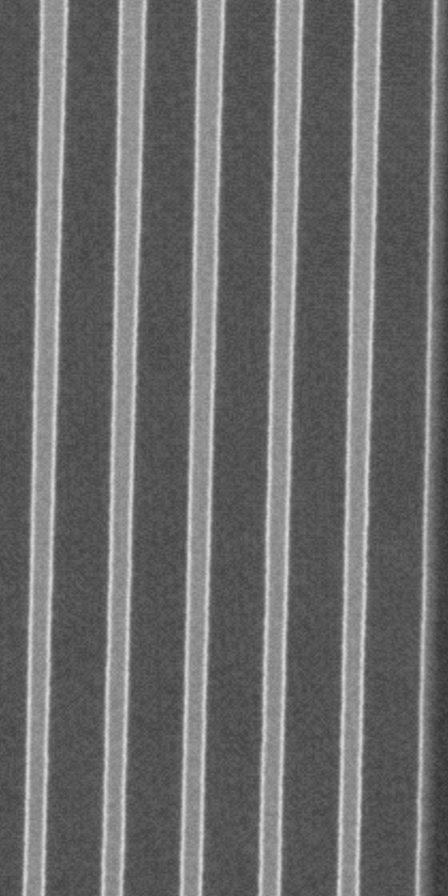
A WebGL 2 fragment shader for this pattern:

```glsl
#version 300 es
precision highp float;

#define PITCH 0.1753
#define FIRST_CENTER 0.0755
#define LEAN 0.0456
#define HALF_WIDTH 0.0200
#define TOP_FLARE 0.0062
#define LINE_WIDTH 0.0056
#define ROUGHNESS 0.0018
#define GRAIN_CELLS 210.0
#define GRAIN_AMOUNT 0.085
#define LAST_RIDGE 5.0

uniform vec2 u_resolution;
out vec4 fragColor;

const float TRENCH = 0.325;
const float RIDGE = 0.54;
const float EDGE_LIGHT = 0.80;
const float SHADOW = 0.25;

float hash(vec2 p) {
    return fract(sin(dot(p, vec2(127.1, 311.7))) * 43758.5453);
}

float noise(vec2 p) {
    vec2 i = floor(p);
    vec2 f = fract(p);
    f = f * f * (3.0 - 2.0 * f);
    float low = mix(hash(i), hash(i + vec2(1.0, 0.0)), f.x);
    float high = mix(hash(i + vec2(0.0, 1.0)), hash(i + vec2(1.0, 1.0)), f.x);
    return mix(low, high, f.y);
}

// Sideways wander of one ridge edge: a slow drift plus fine roughness
float edgeWobble(float y, float seed) {
    float slow = noise(vec2(seed * 17.3, y * 14.0)) - 0.5;
    float fine = noise(vec2(seed * 31.7, y * 95.0)) - 0.5;
    return ROUGHNESS * (slow + fine);
}

// Brightness of an edge line at signed distance d
float edgeLine(float d, float y, float seed) {
    float strength = 0.90 + 0.18 * noise(vec2(seed * 9.1, y * 120.0));
    float t = d / LINE_WIDTH;
    return strength * exp(-t * t);
}

void main() {
    vec2 p = gl_FragCoord.xy / u_resolution.x;
    float height = gl_FragCoord.y / u_resolution.y;

    // Repeat leaning ridges, a little wider towards the top
    float u = (p.x - FIRST_CENTER - LEAN * height) / PITCH;
    float ridge = min(floor(u + 0.5), LAST_RIDGE);
    float x = (u - ridge) * PITCH;
    float halfWidth = HALF_WIDTH + TOP_FLARE * height * height;
    bool isLast = ridge > LAST_RIDGE - 0.5;

    // Signed distances to both edges, positive outside the ridge
    float seedLeft = ridge * 2.0 + 1.0;
    float seedRight = seedLeft + 1.0;
    float left = -x - halfWidth + edgeWobble(p.y, seedLeft);
    float right = x - halfWidth + edgeWobble(p.y, seedRight);
    float outside = isLast ? left : max(left, right);

    // Trench floor with a soft glow beside each ridge
    float tone = TRENCH + 0.02 * (noise(p * 9.0) - 0.5);
    tone += 0.11 * exp(-max(outside, 0.0) / 0.009);

    // The last ridge falls off into shadow on its right side
    float falloff = smoothstep(0.0, 0.045, -left);
    float fill = isLast ? mix(0.48, SHADOW, falloff) : RIDGE + 0.03 * height;
    tone = mix(tone, fill, smoothstep(0.003, -0.003, outside));

    // Bright edge lines
    float light = edgeLine(left, p.y, seedLeft);
    if (isLast) light *= 0.8;
    else light = max(light, edgeLine(right, p.y, seedRight));
    tone = mix(tone, EDGE_LIGHT, min(light, 1.0));

    // Fine grain over everything
    float grain = noise(p * GRAIN_CELLS) + 0.5 * noise(p * GRAIN_CELLS * 0.47 + 40.0);
    tone += GRAIN_AMOUNT * (grain - 0.75);

    fragColor = vec4(vec3(clamp(tone, 0.0, 1.0)), 1.0);
}
```
